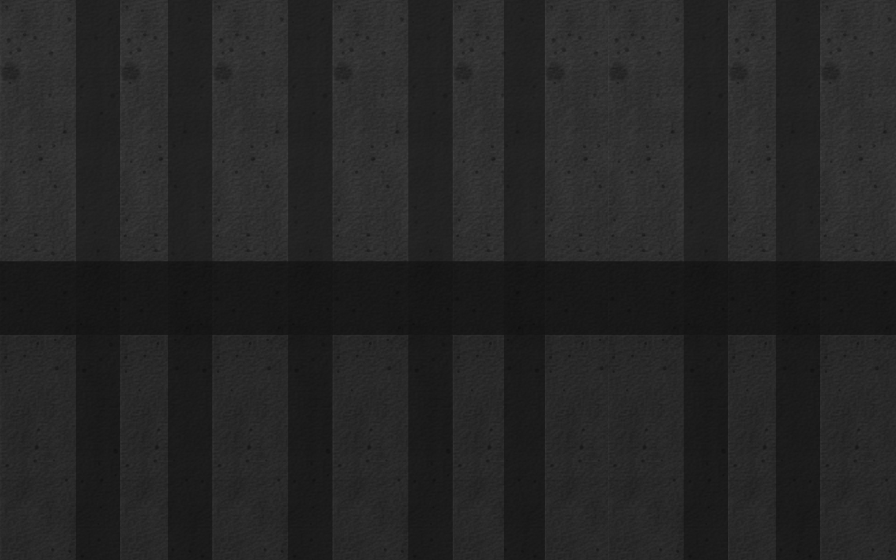
This texture is drawn by a WebGL 2 fragment shader. Its source:

```glsl
#version 300 es
precision highp float;
// Charcoal concrete wall: panels of uneven width, each a light slab with a dark
// stripe at its right, crossed by one dark band. Stains, pits and embossed grain
// use coordinates local to the panel, so the wear recurs in every panel.
uniform vec2 u_resolution;
out vec4 outColor;

float hash(vec2 p) {
  vec3 q = fract(vec3(p.xyx) * 0.1031);
  q += dot(q, q.yzx + 33.33);
  return fract((q.x + q.y) * q.z);
}

float noise(vec2 p) {
  vec2 i = floor(p), f = fract(p);
  f = f * f * (3.0 - 2.0 * f);
  return mix(mix(hash(i), hash(i + vec2(1, 0)), f.x),
             mix(hash(i + vec2(0, 1)), hash(i + vec2(1, 1)), f.x), f.y);
}

float fbm(vec2 p) {
  float sum = 0.0, amp = 0.5;
  for (int i = 0; i < 4; i++) {
    sum += amp * noise(p);
    p = p * 2.03 + 17.0;
    amp *= 0.5;
  }
  return sum;
}

// Smooth-edged coverage of the interval from a to b
float box(float x, float a, float b, float aa) {
  return smoothstep(a - aa, a + aa, x) - smoothstep(b - aa, b + aa, x);
}

// Sparse small holes, at most one in each cell
float pits(vec2 p) {
  vec2 cell = floor(p / 13.0);
  vec2 center = (cell + 0.25 + 0.5 * vec2(hash(cell + 3.1), hash(cell + 8.7))) * 13.0;
  float radius = mix(0.7, 2.2, hash(cell + 21.0));
  return step(0.8, hash(cell + 40.0)) * (1.0 - smoothstep(radius * 0.4, radius + 0.7, length(p - center)));
}

// Brightness offset of the worn surface
float wear(vec2 p) {
  float relief = noise(p * vec2(0.42, 0.6)) - noise((p + vec2(1.3, 1.1)) * vec2(0.42, 0.6));
  float grain = noise(p * 0.85 + 60.0) - 0.5;
  float mottle = fbm(p / 22.0) - 0.47;
  float streak = noise(p / vec2(7.0, 75.0) + 9.0) - 0.5;
  float blob = length((p - vec2(8, 62)) * vec2(1.0, 0.9)) + 4.0 * noise(p / 4.0);
  float stain = 1.0 - smoothstep(7.0, 12.0, blob);
  return 0.034 * relief + 0.026 * grain + 0.04 * mottle + 0.014 * streak
       - 0.045 * stain - 0.06 * pits(p);
}

void main() {
  // The canvas is 480 units high, with y measured downward
  float unit = 480.0 / u_resolution.y;
  vec2 p = gl_FragCoord.xy * unit;
  p.y = 480.0 - p.y;
  float aa = 0.5 * unit;

  // Panel widths and the light part of each, repeating every 521 units
  float widths[6] = float[6](103.0, 79.0, 103.0, 103.0, 79.0, 54.0);
  float lights[6] = float[6](65.0, 41.0, 65.0, 65.0, 44.0, 54.0);
  float x = mod(p.x, 521.0), start = 0.0, stripe = 0.0, seam = 0.0;
  vec2 local = p;
  for (int i = 0; i < 6; i++) {
    float end = start + widths[i];
    if (x >= start && x < end) local.x = x - start;
    stripe += box(x, start + lights[i], end, aa);
    seam += box(x, start, start + 1.2, aa);
    start = end;
  }

  // Flat tones: brighter above the band, dimmer below
  float band = box(p.y, 224.0, 287.0, aa);
  float lower = smoothstep(255.0 - aa, 255.0 + aa, p.y);
  float light = mix(0.192, 0.156, lower) - 0.01 * smoothstep(120.0, 224.0, p.y) * (1.0 - lower);
  float dark = mix(0.132, 0.104, lower);
  float tone = mix(mix(light, dark, stripe), mix(0.096, 0.088, stripe), band);

  // Wear shows less on the dark paint; thin bright lines mark the joints
  float shade = max(stripe, band);
  tone += wear(local) * mix(mix(1.0, 0.85, lower), 0.42, shade);
  tone += 0.016 * seam * (1.0 - 0.6 * band);
  tone += 0.012 * box(p.y, 287.0, 288.5, aa) * (1.0 - stripe);
  outColor = vec4(vec3(clamp(tone, 0.0, 1.0)), 1.0);
}
```
